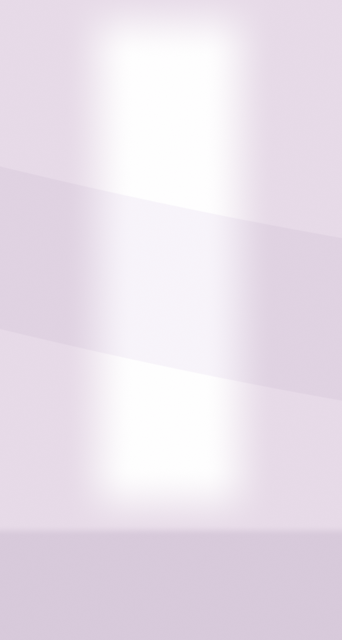
Reproduce this background procedurally as a Shadertoy shader.

```glsl
// A pale lilac wall with a soft white light column, a slanted band and a floor.

#define GLOW_CENTER vec2(0.494, 0.590)  // column centre, in canvas units
#define GLOW_HALF   vec2(0.206, 0.375)  // half size at mid brightness
#define GLOW_SOFT   vec2(0.105, 0.058)  // fade distance on each side of the rim
#define BAND_TOP    0.740               // band edges at the left side
#define BAND_BOTTOM 0.486
#define BAND_SLOPE  0.112
#define BAND_BOW    0.018               // slight sag of the band edges
#define FLOOR_Y     0.171
#define FLOOR_SOFT  0.009

const vec3 WALL       = vec3(0.904, 0.856, 0.908);
const vec3 WALL_LIT   = vec3(0.996, 0.995, 0.996);
const vec3 BAND       = vec3(0.877, 0.825, 0.885);
const vec3 BAND_LIT   = vec3(0.969, 0.955, 0.979);
const vec3 FLOOR      = vec3(0.845, 0.791, 0.857);

// Soft box: 1 inside, 0 outside, with corners rounded by the product
float glowColumn(vec2 uv) {
    vec2 rim = abs(uv - GLOW_CENTER) - GLOW_HALF;
    vec2 fade = 1.0 - smoothstep(-GLOW_SOFT, GLOW_SOFT, rim);
    return fade.x * fade.y;
}

// Coverage of the slanted band, smoothed over about one pixel
float slantedBand(vec2 uv) {
    float aa = 1.0 / iResolution.y;
    float level = uv.y + BAND_SLOPE * uv.x + BAND_BOW * uv.x * (1.0 - uv.x);
    return smoothstep(BAND_BOTTOM - aa, BAND_BOTTOM + aa, level)
         * (1.0 - smoothstep(BAND_TOP - aa, BAND_TOP + aa, level));
}

// Small noise against banding in the gradients
float hash(vec2 p) {
    vec3 q = fract(vec3(p.xyx) * 0.1031);
    q += dot(q, q.yzx + 33.33);
    return fract((q.x + q.y) * q.z);
}

void mainImage(out vec4 fragColor, in vec2 fragCoord) {
    vec2 uv = fragCoord / iResolution.xy;
    float glow = glowColumn(uv);

    // Wall and band, each lit by the column
    vec3 color = mix(WALL, WALL_LIT, glow);
    color = mix(color, mix(BAND, BAND_LIT, glow), slantedBand(uv));

    // Floor with a blurred horizon
    float floorMask = 1.0 - smoothstep(FLOOR_Y - FLOOR_SOFT, FLOOR_Y + FLOOR_SOFT, uv.y);
    color = mix(color, FLOOR, floorMask);

    color += (hash(fragCoord) - 0.5) / 255.0;
    fragColor = vec4(color, 1.0);
}
```
